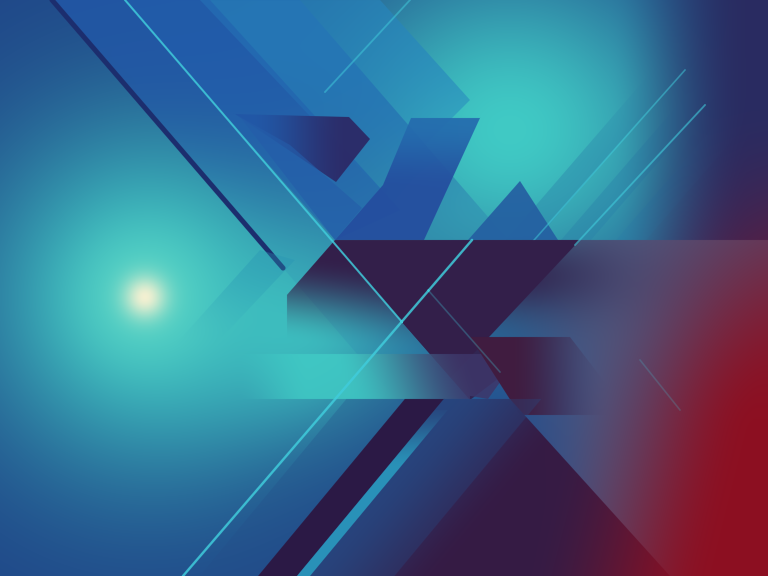
Write a Shadertoy shader that draws this background.

```glsl
// Abstract angular shards and thin light rays over a glowing teal, violet and red haze.

// Signed distance to the line a-b, positive on its clockwise side (y runs down).
float side(vec2 p, vec2 a, vec2 b) {
    vec2 d = normalize(b - a), q = p - a;
    return d.x * q.y - d.y * q.x;
}

// Inner distance of a convex quad with clockwise corners.
float quad(vec2 p, vec2 a, vec2 b, vec2 c, vec2 d) {
    return min(min(side(p, a, b), side(p, b, c)), min(side(p, c, d), side(p, d, a)));
}

// Anti-aliased coverage, about one pixel wide.
float cover(float d) {
    float w = 5.76 / iResolution.y;
    return smoothstep(-0.7 * w, 0.7 * w, d);
}

float blob(vec2 p, vec2 center, vec2 radius) {
    vec2 q = (p - center) / radius;
    return exp(-dot(q, q));
}

// Thin segment of half width w.
float ray(vec2 p, vec2 a, vec2 b, float w) {
    vec2 d = b - a;
    float t = clamp(dot(p - a, d) / dot(d, d), 0.0, 1.0);
    return cover(w - length(p - a - d * t));
}

void paint(inout vec3 col, vec3 tint, float amount) {
    col = mix(col, tint, clamp(amount, 0.0, 1.0));
}

void mainImage(out vec4 fragColor, in vec2 fragCoord) {
    // Canvas units: 7.68 wide, 5.76 high, origin at the top left.
    vec2 uv = fragCoord / iResolution.xy;
    vec2 p = vec2(uv.x, 1.0 - uv.y) * vec2(7.68, 5.76);
    vec3 teal = vec3(0.25, 0.79, 0.77), blue = vec3(0.13, 0.34, 0.65);
    vec3 violet = vec3(0.20, 0.12, 0.29), cyan = vec3(0.25, 0.80, 0.86);

    // Blue haze lit by three teal pools
    vec2 sun = vec2(1.45, 2.97);
    float dark = (1.0 - blob(p, sun, vec2(1.7, 1.8)))
               * (1.0 - blob(p, vec2(5.1, 1.3), vec2(1.9, 1.7)))
               * (1.0 - 0.8 * blob(p, vec2(3.0, 3.3), vec2(1.2, 1.0)));
    vec3 col = mix(vec3(0.12, 0.27, 0.53), teal, 1.0 - dark);
    paint(col, vec3(0.45, 0.87, 0.77), 0.5 * blob(p, sun, vec2(0.65)));
    paint(col, vec3(0.95, 0.94, 0.82), blob(p, sun, vec2(0.21)));

    // Upper left diagonal bands
    float band = side(p, vec2(2.83, 2.68), vec2(0.52, 0.0));
    float bandEnd = side(p, vec2(3.0, 0.0), vec2(4.3, 1.5));
    float fall = 1.0 - smoothstep(0.4, 2.7, p.y);
    paint(col, blue, cover(min(band, bandEnd)) * (0.1 + 0.75 * fall));
    paint(col, vec3(0.15, 0.52, 0.74), cover(quad(p, vec2(2.0, 0.0), vec2(3.8, 0.0), vec2(4.7, 1.0), vec2(3.8, 1.9))) * 0.65 * fall);
    paint(col, vec3(0.13, 0.37, 0.68), cover(quad(p, vec2(1.25, 0.0), vec2(2.1, 0.0), vec2(4.0, 2.1), vec2(3.35, 2.4))) * 0.55);
    paint(col, vec3(0.11, 0.18, 0.43), ray(p, vec2(0.52, 0.0), vec2(2.83, 2.68), 0.025));

    // Soft diagonal bands to the right, and a faint one near the sun
    for (int i = 0; i < 3; i++) {
        float x = 6.0 + 0.55 * float(i);
        float strip = quad(p, vec2(x + 0.7, 0.5), vec2(x + 1.0, 0.5), vec2(x - 0.64, 2.4), vec2(x - 0.94, 2.4));
        paint(col, vec3(0.16, 0.50, 0.66), cover(strip) * 0.4 * smoothstep(0.5, 1.7, p.y));
    }
    paint(col, vec3(0.15, 0.57, 0.70), cover(quad(p, vec2(2.6, 2.5), vec2(2.95, 2.6), vec2(2.1, 3.5), vec2(1.75, 3.45))) * 0.35 * smoothstep(3.5, 2.6, p.y));

    // Navy edge above the horizon, grey mist below it
    paint(col, vec3(0.16, 0.17, 0.38), smoothstep(6.1, 7.5, p.x));
    paint(col, vec3(0.32, 0.33, 0.48), cover(p.y - 2.4) * smoothstep(4.8, 6.2, p.x) * 0.9);

    // Shards standing on the horizon
    float hook = quad(p, vec2(2.35, 1.14), vec2(3.49, 1.17), vec2(3.70, 1.39), vec2(3.36, 1.82));
    paint(col, mix(blue, vec3(0.17, 0.16, 0.40), smoothstep(2.5, 3.5, p.x)), cover(hook) * 0.95);
    paint(col, vec3(0.14, 0.36, 0.66), cover(quad(p, vec2(2.4, 1.17), vec2(2.9, 1.45), vec2(3.62, 2.08), vec2(3.35, 2.4))) * 0.65);
    float tower = max(quad(p, vec2(4.11, 1.18), vec2(4.80, 1.18), vec2(4.24, 2.4), vec2(3.60, 2.4)),
                      quad(p, vec2(3.83, 1.85), vec2(4.3, 1.85), vec2(4.24, 2.4), vec2(3.35, 2.4)));
    paint(col, mix(vec3(0.14, 0.42, 0.68), vec3(0.14, 0.30, 0.62), smoothstep(1.2, 1.9, p.y)), cover(tower) * 0.93);
    float peak = min(min(side(p, vec2(5.20, 1.81), vec2(5.58, 2.4)), side(p, vec2(4.68, 2.4), vec2(5.20, 1.81))), 2.4 - p.y);
    paint(col, vec3(0.14, 0.37, 0.63), cover(peak) * 0.92);

    // Dark central slab dissolving downwards
    float diagonal = side(p, vec2(4.02, 3.22), vec2(4.75, 4.05));
    float slab = min(quad(p, vec2(3.35, 2.4), vec2(5.8, 2.4), vec2(4.3, 4.0), vec2(1.95, 4.0)), p.x - 2.87);
    float dissolve = smoothstep(2.65, 3.55, p.y + 0.12 * (4.0 - p.x)) * cover(diagonal);
    paint(col, violet, cover(slab) * (1.0 - dissolve));
    paint(col, violet, cover(p.y - 2.4) * smoothstep(4.3, 5.0, p.x) * 0.9 * blob(p, vec2(5.1, 2.75), vec2(1.0, 0.42)));
    paint(col, violet, cover(quad(p, vec2(4.02, 3.22), vec2(4.3, 2.9), vec2(5.03, 3.75), vec2(4.7, 4.0))) * 0.9);

    // Shelf running from teal into violet
    float shelf = quad(p, vec2(2.3, 3.54), vec2(4.85, 3.54), vec2(5.03, 3.78), vec2(4.88, 3.99));
    shelf = min(max(shelf, min(p.y - 3.54, 4.7 - p.x)), 3.99 - p.y);
    vec3 shelfTint = mix(teal, vec3(0.24, 0.21, 0.41), smoothstep(3.4, 4.75, p.x - 0.4 * (p.y - 3.75)));
    paint(col, shelfTint, cover(shelf) * smoothstep(2.35, 3.1, p.x) * 0.85);

    // Maroon block and the wide fan below
    float block = quad(p, vec2(4.70, 3.37), vec2(5.7, 3.37), vec2(6.3, 4.15), vec2(5.2, 4.15));
    paint(col, vec3(0.25, 0.11, 0.25), cover(block) * (1.0 - smoothstep(5.1, 6.1, p.x)));
    float stripeSide = side(p, vec2(2.97, 5.76), vec2(4.43, 4.0));
    float fan = min(min(stripeSide, p.y - 3.99), -side(p, vec2(5.1, 3.99), vec2(6.7, 5.76)) * -1.0);
    paint(col, mix(vec3(0.16, 0.25, 0.47), vec3(0.21, 0.10, 0.26), smoothstep(0.0, 1.1, stripeSide)), cover(fan) * 0.97);

    // Parallel stripes falling to the lower left
    float below = p.y - 3.99;
    paint(col, vec3(0.14, 0.30, 0.53), cover(min(below, 0.75 - abs(stripeSide))) * 0.3);
    paint(col, vec3(0.17, 0.10, 0.27), cover(min(below, 0.15 - abs(stripeSide + 0.15))));
    paint(col, vec3(0.16, 0.57, 0.72), cover(min(p.y - 4.1, 0.05 - abs(stripeSide - 0.05))) * smoothstep(4.0, 4.7, p.y));

    // Red heat at the lower right
    paint(col, vec3(0.55, 0.06, 0.13), smoothstep(5.7, 7.6, p.x + 0.25 * (p.y - 4.0)) * smoothstep(0.9, 4.3, p.y));

    // Thin light rays
    float rays = ray(p, vec2(1.25, 0.0), vec2(4.02, 3.22), 0.010) + ray(p, vec2(4.72, 2.4), vec2(1.83, 5.76), 0.012);
    rays += 0.6 * ray(p, vec2(4.10, 0.0), vec2(3.25, 0.92), 0.009) + 0.6 * ray(p, vec2(6.85, 0.70), vec2(4.72, 3.1), 0.008) * cover(2.4 - p.y);
    rays += 0.7 * ray(p, vec2(7.05, 1.05), vec2(5.75, 2.45), 0.009);
    rays += 0.35 * ray(p, vec2(4.28, 2.9), vec2(5.0, 3.72), 0.008) + 0.25 * ray(p, vec2(6.4, 3.6), vec2(6.8, 4.1), 0.008);
    paint(col, cyan, rays * 0.85);
    fragColor = vec4(col, 1.0);
}
```
